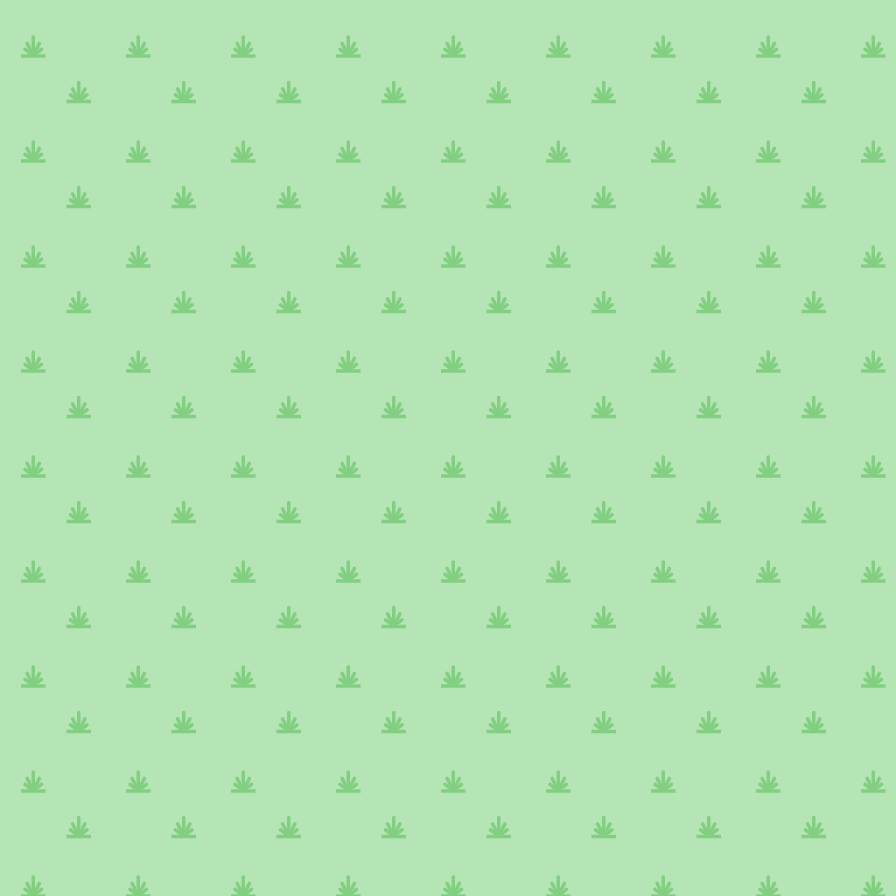
A three.js fragment shader for this pattern:

```glsl
// Small five-bladed grass tufts on pale green, two per square tile in a
// staggered layout. Each tuft is a distance field: a flat ground bar joined
// to mirrored, round-ended blades that fan out from one root.

varying vec2 vUv;

const vec3 GROUND_COLOR = vec3(0.71, 0.894, 0.71);
const vec3 GRASS_COLOR = vec3(0.51, 0.81, 0.51);

// Lengths are in design units, with UNITS of them across the canvas.
const float UNITS = 512.0;
const float TILE = 60.0;
const vec2 TUFT_A = vec2(19.0, -1.0);   // bottom centre of each tuft
const vec2 TUFT_B = vec2(45.0, 33.0);

const vec2 BAR_HALF = vec2(7.0, 1.0);
const float BLADE_RADIUS = 1.0;
const vec2 ROOT = vec2(0.0, 1.2);
const vec2 STEM_TIP = vec2(0.0, 11.8);
const vec2 STEEP_TIP = vec2(3.5, 8.2);
const vec2 SHALLOW_TIP = vec2(4.7, 4.8);

float boxDistance(vec2 p, vec2 halfSize) {
  vec2 q = abs(p) - halfSize;
  return length(max(q, 0.0)) + min(max(q.x, q.y), 0.0);
}

float bladeDistance(vec2 p, vec2 tip) {
  vec2 axis = tip - ROOT;
  vec2 q = p - ROOT;
  float along = clamp(dot(q, axis) / dot(axis, axis), 0.0, 1.0);
  return length(q - axis * along) - BLADE_RADIUS;
}

float tuftDistance(vec2 p) {
  p.x = abs(p.x);   // mirror the side blades
  float d = boxDistance(p - vec2(0.0, BAR_HALF.y), BAR_HALF);
  d = min(d, bladeDistance(p, STEM_TIP));
  d = min(d, bladeDistance(p, STEEP_TIP));
  return min(d, bladeDistance(p, SHALLOW_TIP));
}

// Wrap the plane so that the tuft's bottom centre is the local origin.
vec2 repeatAround(vec2 p, vec2 anchor) {
  return mod(p - anchor + 0.5 * TILE, TILE) - 0.5 * TILE;
}

void main() {
  vec2 p = vUv * UNITS;
  float d = min(tuftDistance(repeatAround(p, TUFT_A)),
                tuftDistance(repeatAround(p, TUFT_B)));

  // Smooth the edge over about one screen pixel.
  float edge = max(fwidth(p.x), 0.0001);
  float grass = clamp(0.5 - d / edge, 0.0, 1.0);

  gl_FragColor = vec4(mix(GROUND_COLOR, GRASS_COLOR, grass), 1.0);
}
```
